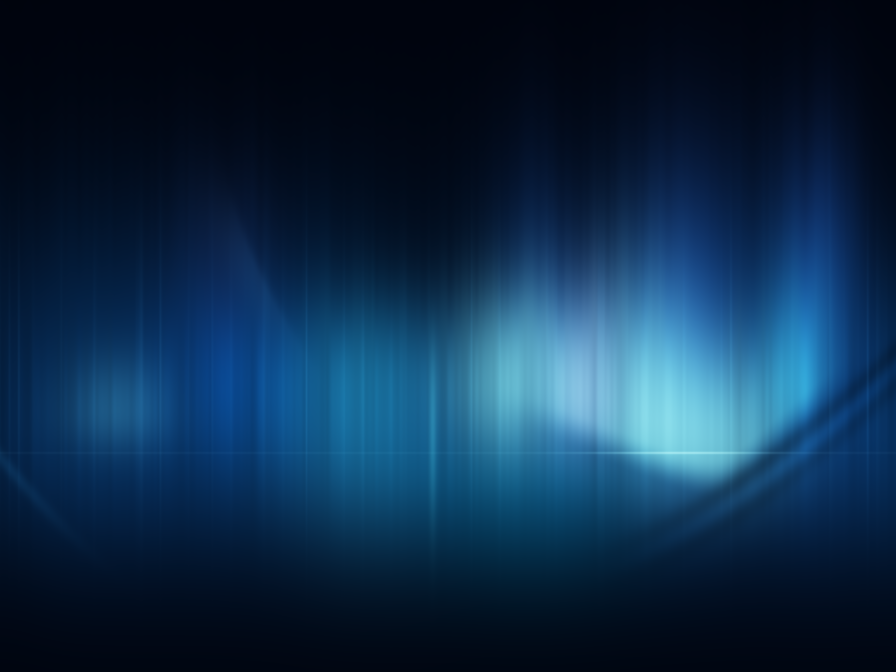
Give the GLSL for this background, as a Shadertoy shader.

```glsl
const vec3 NIGHT = vec3(0.0, 0.013, 0.05);
const vec3 DEEP_BLUE = vec3(0.025, 0.175, 0.325);
const vec3 TEAL = vec3(0.07, 0.26, 0.28);
const vec3 ICE = vec3(0.35, 0.55, 0.47);
const vec3 LAVENDER = vec3(0.28, 0.27, 0.36);
const vec3 RAY_BLUE = vec3(0.055, 0.14, 0.31);
const float HORIZON = 0.326;

float hash(float n) {
    n = fract(n * 0.1031);
    n *= n + 33.33;
    return fract(n * (n + n));
}

float noise(float x) {
    float cell = floor(x);
    float t = fract(x);
    return mix(hash(cell), hash(cell + 1.0), t * t * (3.0 - 2.0 * t));
}

float bell(float d, float width) {
    return exp(-d * d / (width * width));
}

// Soft light with separate reach above and below its centre
float glow(vec2 p, vec2 centre, float width, float up, float down) {
    vec2 d = p - centre;
    return bell(d.x, width) * bell(d.y, d.y > 0.0 ? up : down);
}

// Layered vertical grain, centred on zero
float curtain(float x) {
    float sum = 0.0;
    for (int i = 0; i < 4; i++) {
        float octave = float(i);
        sum += 0.5 * pow(0.77, octave) * (noise(x * 28.0 * pow(2.1, octave) + octave * 17.0) - 0.5);
    }
    return sum;
}

vec3 ambient(vec2 p) {
    float band = bell(p.y - 0.37, p.y > 0.37 ? 0.295 : 0.215);
    float sides = 1.0 - 0.3 * bell(p.x, 0.06) - 0.45 * glow(p, vec2(1.0, 0.75), 0.06, 0.3, 0.2);
    float gap = 1.0 - 0.4 * glow(p, vec2(0.47, 0.66), 0.09, 0.3, 0.13);
    return NIGHT + DEEP_BLUE * band * sides * gap;
}

vec3 leftLights(vec2 p) {
    vec3 c = vec3(0.09, 0.17, 0.17) * glow(p, vec2(0.13, 0.39), 0.06, 0.08, 0.06);
    c += vec3(0.0, 0.06, 0.15) * glow(p, vec2(0.26, 0.44), 0.08, 0.12, 0.12);
    c += vec3(0.03, 0.03, 0.07) * glow(p, vec2(0.25, 0.60), 0.06, 0.15, 0.14);
    return c + TEAL * glow(p, vec2(0.405, 0.42), 0.09, 0.13, 0.20);
}

vec3 brightLights(vec2 p) {
    vec3 c = ICE * glow(p, vec2(0.58, 0.43), 0.07, 0.13, 0.11);
    c += LAVENDER * glow(p, vec2(0.655, 0.41), 0.04, 0.16, 0.10);
    c += ICE * 0.9 * glow(p, vec2(0.72, 0.38), 0.055, 0.19, 0.12);
    c += ICE * glow(p, vec2(0.80, 0.34), 0.08, 0.14, 0.10);
    return c + TEAL * 1.1 * glow(p, vec2(0.89, 0.44), 0.04, 0.15, 0.10);
}

vec3 tallRays(vec2 p) {
    vec3 c = RAY_BLUE * glow(p, vec2(0.76, 0.50), 0.07, 0.28, 0.20);
    c += RAY_BLUE * 0.85 * glow(p, vec2(0.91, 0.60), 0.05, 0.22, 0.25);
    return c + RAY_BLUE * 0.5 * glow(p, vec2(0.60, 0.52), 0.05, 0.25, 0.20);
}

// Lit bowl: full light above the rim, dim below it
float bowlMask(vec2 p) {
    float leftRim = 0.40 - 0.53 * (p.x - 0.57);
    float rightRim = 0.335 + 1.2 * (p.x - 0.85);
    float rim = 0.5 * (leftRim + rightRim + length(vec2(leftRim - rightRim, 0.035)));
    float lit = mix(0.36, 1.0, smoothstep(-0.035, 0.025, p.y - rim));
    return mix(1.0, lit, smoothstep(0.54, 0.70, p.x));
}

// Alternating dark and pale bands sweeping up to the right
float sweep(vec2 p) {
    float t = p.x - 0.68;
    float d = p.y - (0.18 + 0.55 * t + 1.2 * t * t);
    float bands = 0.10 * bell(d + 0.026, 0.014) - 0.24 * bell(d, 0.018) - 0.15 * bell(d + 0.052, 0.018);
    return 1.0 + bands * smoothstep(0.64, 0.85, p.x);
}

vec3 leftArcs(vec2 p) {
    float t = 0.74 - p.y;
    float d = p.x - (0.247 + 0.18 * t + 0.58 * t * t);
    float veil = bell(d, d > 0.0 ? 0.008 : 0.03) * bell(p.y - 0.60, 0.10);
    float lower = p.y - (0.32 - 1.6 * p.x + 2.0 * p.x * p.x);
    float edge = bell(lower, 0.014) * bell(p.x, 0.07);
    return vec3(0.025, 0.045, 0.06) * veil + vec3(0.02, 0.06, 0.08) * edge;
}

void mainImage(out vec4 fragColor, in vec2 fragCoord) {
    vec2 p = fragCoord / iResolution.xy;
    // Columns of light vary in height and strength
    float grain = curtain(p.x);
    float grainZone = bell(p.y - 0.42, p.y > 0.42 ? 0.20 : 0.16);
    vec2 q = p + vec2(0.0, grain * 0.05 * smoothstep(0.36, 0.55, p.y));
    vec3 col = ambient(q) + leftLights(q) + tallRays(q) + brightLights(q) * bowlMask(p);
    col += vec3(0.0, 0.12, 0.12) * glow(p, vec2(0.59, 0.27), 0.13, 0.08, 0.15);
    col *= (1.0 + 0.34 * grain * grainZone) * sweep(p);
    // Thin bright threads
    float thread = pow(noise(p.x * 190.0 + 5.0), 7.0) * grainZone;
    col += vec3(0.025, 0.06, 0.08) * thread + leftArcs(p);
    col += vec3(0.06, 0.14, 0.14) * glow(p, vec2(0.483, 0.36), 0.004, 0.12, 0.13);
    // Horizon glint
    float glint = 0.10 + 0.9 * bell(p.x - 0.76, 0.09);
    col += vec3(0.20, 0.27, 0.27) * glint * bell(p.y - HORIZON, 0.0018);
    // Soft highlight shoulder
    col /= pow(1.0 + pow(col, vec3(4.0)), vec3(0.25));
    fragColor = vec4(col, 1.0);
}
```
